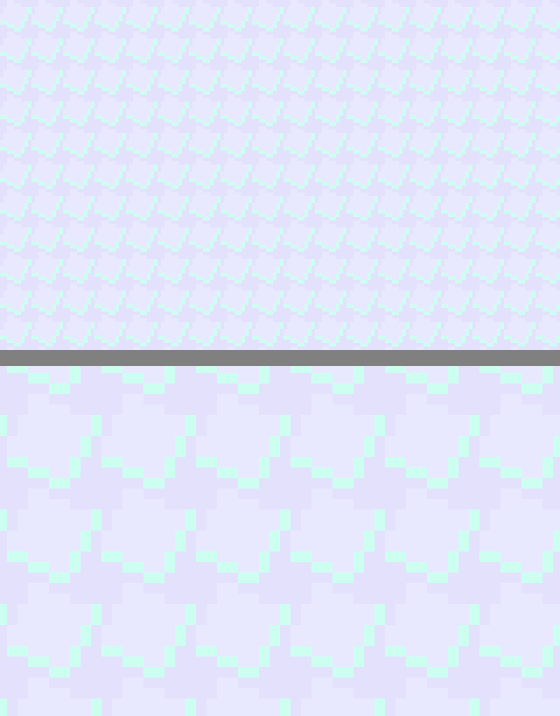
Top, the full canvas; bottom, a detail of the centre.
Reproduce this pattern procedurally as a Shadertoy shader.

```glsl
const float CELLS_DOWN = 100.0;  // square cells over the canvas height
const float PERIOD = 9.0;        // cells per repeat, both ways
const float STEP = 2.0;          // cells per stair step
const vec2 BODY_MIN = vec2(2.0, -1.0);  // first sheared column and row of the body
const vec2 EDGE = vec2(9.0, 6.0);       // sheared column and row of the mint rim

const vec3 GROUND = vec3(0.896, 0.884, 0.994);
const vec3 BODY = vec3(0.910, 0.915, 1.000);
const vec3 RIM = vec3(0.800, 1.000, 0.940);

// Colour of one cell; stepped shears turn the tilted square into an upright one.
vec3 cellColor(vec2 cell) {
    vec2 local = mod(cell + 0.5, PERIOD) - 0.5;
    local = floor(local + 0.5);
    vec2 stairs = floor((local.yx + 0.25) / STEP);
    vec2 sheared = local + vec2(stairs.x, -stairs.y);

    // Rim along the right and lower sides
    if (any(lessThan(abs(sheared - EDGE), vec2(0.5)))) return RIM;

    bool inside = all(greaterThan(sheared, BODY_MIN - 0.5))
               && all(lessThan(sheared, EDGE - 0.5));
    return inside ? BODY : GROUND;
}

void mainImage(out vec4 fragColor, in vec2 fragCoord) {
    // Cell coordinates, rows counted down from the top
    float cellsPerPixel = CELLS_DOWN / iResolution.y;
    vec2 p = vec2(fragCoord.x, iResolution.y - fragCoord.y) * cellsPerPixel;

    // Blend the four cells around the nearest corner by pixel coverage
    vec2 corner = floor(p + 0.5);
    vec2 cover = clamp((p - corner) / cellsPerPixel + 0.5, 0.0, 1.0);
    vec3 upper = mix(cellColor(corner - 1.0), cellColor(corner - vec2(0.0, 1.0)), cover.x);
    vec3 lower = mix(cellColor(corner - vec2(1.0, 0.0)), cellColor(corner), cover.x);

    fragColor = vec4(mix(upper, lower, cover.y), 1.0);
}
```
